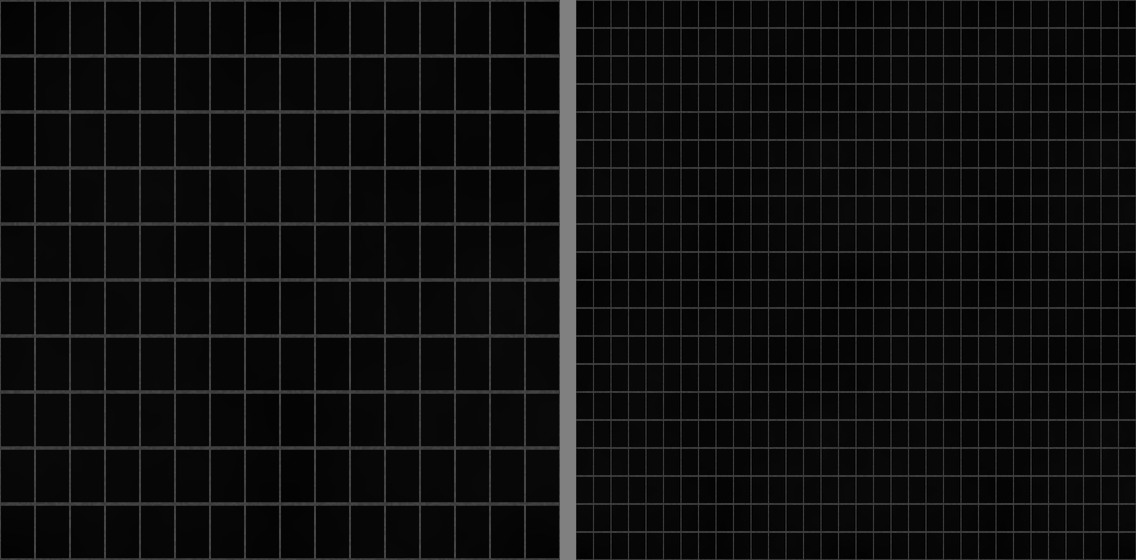
Left: one tile. Right: repeated 2 by 2.
Give the GLSL for this texture, as a Shadertoy shader.

```glsl
// Near-black glossy wall tiles in a straight grid with thin grey grout, seamless.
const vec2 TILE_COUNT = vec2(16.0, 10.0);        // repeats across and down
const vec2 GROUT_WIDTH = vec2(0.0037, 0.0062);   // upright and level joints, canvas units
const vec3 TILE_COLOR = vec3(0.025);
const vec3 GROUT_COLOR = vec3(0.25);
const float CLOUD_AMOUNT = 0.032;   // broad smudges across the tiles
const float TILE_VARIATION = 0.004; // brightness change from tile to tile
const float RIM_SHADE = 0.15;       // darkening of the tile beside the joint
const float RIM_WIDTH = 0.004;
const float GRAIN_AMOUNT = 0.06;    // fine sand in the grout
const float GRAIN_CELLS = 256.0;
const float CLOUD_CELLS = 4.0;
const int CLOUD_OCTAVES = 5;

float hash(vec2 p) {
    vec3 q = fract(p.xyx * vec3(0.1031, 0.1030, 0.0973));
    q += dot(q, q.yzx + 33.33);
    return fract((q.x + q.y) * q.z);
}

// Value noise that wraps after a whole number of cells
float wrappedNoise(vec2 uv, float cells) {
    vec2 p = uv * cells;
    vec2 i = floor(p);
    vec2 f = fract(p);
    f = f * f * (3.0 - 2.0 * f);
    vec2 a = mod(i, cells);
    vec2 b = mod(i + 1.0, cells);
    float low = mix(hash(a), hash(vec2(b.x, a.y)), f.x);
    float high = mix(hash(vec2(a.x, b.y)), hash(b), f.x);
    return mix(low, high, f.y);
}

float clouds(vec2 uv) {
    float sum = 0.0;
    float total = 0.0;
    float weight = 1.0;
    float cells = CLOUD_CELLS;
    for (int i = 0; i < CLOUD_OCTAVES; i++) {
        sum += weight * wrappedNoise(uv, cells);
        total += weight;
        weight *= 0.5;
        cells *= 2.0;
    }
    return sum / total;
}

void mainImage(out vec4 fragColor, in vec2 fragCoord) {
    vec2 uv = fragCoord / iResolution.xy;
    vec2 pixel = 1.0 / iResolution.xy;

    // Distance to the nearest joint edge on each axis, positive on the tile
    vec2 cell = uv * TILE_COUNT;
    vec2 toLine = (0.5 - abs(fract(cell) - 0.5)) / TILE_COUNT;
    vec2 edge = toLine - 0.5 * GROUT_WIDTH;
    vec2 coverage = clamp(0.5 - edge / pixel, 0.0, 1.0);
    float grout = max(coverage.x, coverage.y);

    // Tile face: broad smudges, slight tone per tile, soft dark rim
    float tone = (clouds(uv) - 0.5) * CLOUD_AMOUNT;
    tone += (hash(floor(cell) + 7.0) - 0.5) * TILE_VARIATION;
    float rim = 1.0 - smoothstep(0.0, RIM_WIDTH, min(edge.x, edge.y));
    vec3 tileFace = max(TILE_COLOR + tone, 0.0) * (1.0 - RIM_SHADE * rim);

    // Grout: fine sandy grain
    float grain = wrappedNoise(uv, GRAIN_CELLS) - 0.5;
    vec3 groutFace = GROUT_COLOR + grain * GRAIN_AMOUNT;

    fragColor = vec4(mix(tileFace, groutFace, grout), 1.0);
}
```
